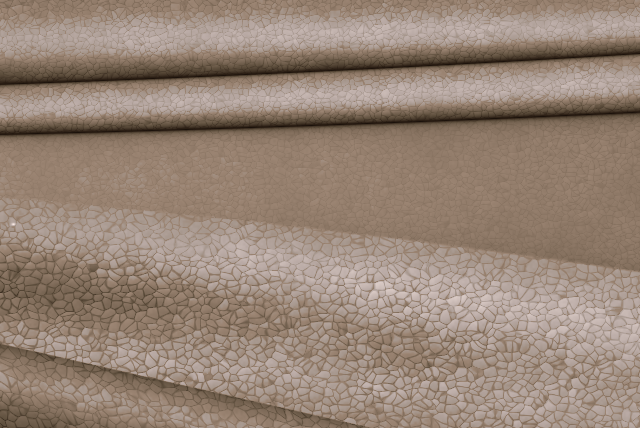
Reproduce this texture procedurally as a Shadertoy shader.

```glsl
float hash12(vec2 p) {
    vec3 q = fract(vec3(p.xyx) * 0.1031);
    q += dot(q, q.yzx + 33.33);
    return fract((q.x + q.y) * q.z);
}

vec2 hash22(vec2 p) {
    return vec2(hash12(p), hash12(p + 71.7));
}

float valueNoise(vec2 p) {
    vec2 cell = floor(p), f = fract(p);
    f = f * f * (3.0 - 2.0 * f);
    float low = mix(hash12(cell), hash12(cell + vec2(1, 0)), f.x);
    float high = mix(hash12(cell + vec2(0, 1)), hash12(cell + 1.0), f.x);
    return mix(low, high, f.y);
}

float fbm(vec2 p) {
    float sum = 0.0, weight = 0.5;
    for (int i = 0; i < 4; i++) {
        sum += weight * valueNoise(p);
        p = p * 2.03 + 17.3;
        weight *= 0.5;
    }
    return sum;
}

float bell(float x, float center, float width) {
    float d = (x - center) / width;
    return exp(-d * d);
}

// Dark seam: soft on the rounded side above, tight below
float seam(float d, float above, float below) {
    return exp(-abs(d) / (d < 0.0 ? above : below));
}

// Leather relief: raised cells lit from above, separated by cracks
float leatherGrain(vec2 p) {
    p += 0.7 * (vec2(valueNoise(p * 0.7), valueNoise(p * 0.7 + 40.0)) - 0.5);
    vec2 base = floor(p), toCenter = vec2(0.0);
    float nearest = 8.0, second = 8.0, cellTone = 0.0;
    for (int j = -1; j <= 1; j++) {
        for (int i = -1; i <= 1; i++) {
            vec2 cell = base + vec2(i, j);
            vec2 offset = cell + hash22(cell) - p;
            float d = length(offset);
            if (d < nearest) {
                second = nearest;
                nearest = d;
                toCenter = offset;
                cellTone = hash12(cell + 9.1);
            } else {
                second = min(second, d);
            }
        }
    }
    float raised = smoothstep(0.0, 0.26, second - nearest);
    float tilt = dot(toCenter, vec2(0.35, 0.8));
    return 0.9 * (raised - 0.76) + 0.5 * tilt + 0.45 * (cellTone - 0.5);
}

// Tan ramp indexed by its red level
vec3 leatherColor(float tone) {
    vec3 c = mix(vec3(0.07, 0.04, 0.02), vec3(0.17, 0.12, 0.08), smoothstep(0.05, 0.17, tone));
    c = mix(c, vec3(0.37, 0.31, 0.24), clamp((tone - 0.17) / 0.20, 0.0, 1.0));
    c = mix(c, vec3(0.52, 0.44, 0.37), clamp((tone - 0.37) / 0.15, 0.0, 1.0));
    c = mix(c, vec3(0.61, 0.52, 0.45), clamp((tone - 0.52) / 0.09, 0.0, 1.0));
    c = mix(c, vec3(0.65, 0.59, 0.55), clamp((tone - 0.61) / 0.04, 0.0, 1.0));
    c = mix(c, vec3(0.73, 0.67, 0.65), clamp((tone - 0.65) / 0.08, 0.0, 1.0));
    return c + max(tone - 0.73, 0.0);
}

// A rolled fold; s runs from its upper to its lower edge
float rollTone(float s, float x) {
    float sheen = 0.17 * bell(s, 0.47, 0.27) * (1.0 - 0.35 * abs(x - 0.45));
    return 0.55 + 0.03 * x + sheen - 0.22 * smoothstep(0.62, 1.0, s);
}

float flatTone(float below, float above, float x) {
    float shadow = 0.16 * exp(-below / 0.02) + 0.07 * x * exp(-above / 0.035);
    return 0.605 - 0.05 * x * x - shadow;
}

float drapeTone(float d, float x) {
    float sheen = 0.12 * bell(d, 0.07 + 0.07 * x, 0.075) * mix(0.55, 1.0, smoothstep(0.0, 0.4, x));
    float hollow = 0.15 * bell(d, 0.21, 0.085) * (1.0 - smoothstep(0.0, 0.65, x));
    float lowerSheen = 0.06 * bell(d, 0.34, 0.06);
    float dent = 0.07 * bell(x, 0.63, 0.09) * bell(d, 0.28, 0.07);
    return 0.595 + 0.03 * x + sheen - hollow + lowerSheen - dent;
}

float cornerTone(float d, float x) {
    return 0.48 + 0.13 * bell(d, 0.075, 0.045) + 0.06 * x
        - 0.14 * exp(-max(d, 0.0) / 0.014) - 0.13 * smoothstep(0.11, 0.2, d);
}

void mainImage(out vec4 fragColor, in vec2 fragCoord) {
    vec2 uv = fragCoord / iResolution.xy;
    float x = uv.x, y = 1.0 - uv.y;
    float soft = max(0.002, 1.0 / iResolution.y);

    // Fold boundaries, measured down from the top
    float edgeA = 0.197 - 0.052 * x - 0.020 * x * x;
    float edgeB = 0.314 - 0.034 * x - 0.018 * x * x;
    float edgeC = 0.461 + 0.125 * x + 0.049 * x * x;
    float edgeD = 0.803 + 0.340 * x;
    float inB = smoothstep(-soft, soft, y - edgeA);
    float inC = smoothstep(-soft, soft, y - edgeB);
    float inD = smoothstep(-0.005, 0.005, y - edgeC);
    float inE = smoothstep(-soft, soft, y - edgeD);

    // Broad light on each surface
    float tone = rollTone(y / edgeA, x);
    tone = mix(tone, rollTone((y - edgeA) / (edgeB - edgeA), x), inB);
    tone = mix(tone, flatTone(max(y - edgeB, 0.0), max(edgeC - y, 0.0), x), inC);
    tone = mix(tone, drapeTone(y - edgeC, x), inD);
    tone = mix(tone, cornerTone(y - edgeD, x), inE);

    // Grain follows each surface and strengthens on the near drape
    vec2 plane = vec2(x * iResolution.x / iResolution.y, y);
    float upper = y < edgeB ? 1.0 : 0.0;
    plane.y -= upper * edgeA + (y > edgeD ? edgeD : 0.0);
    float scale = y < edgeC ? 72.0 : 52.0;
    float gain = mix(0.085, 0.04, inC);
    gain = mix(gain, 0.08 + 0.08 * smoothstep(0.02, 0.13, y - edgeC), inD);
    gain = mix(gain, 0.11, inE);
    float patches = fbm(plane * 9.0) - 0.47;
    float grain = leatherGrain(plane * scale * vec2(0.9, 1.1));
    tone += grain * gain * (0.9 + patches) + 0.05 * patches;
    tone += 0.025 * (valueNoise(plane * 170.0) - 0.5);

    // Deep seams and a tiny glint
    tone = mix(tone, 0.08, 0.95 * seam(y - edgeA, 0.007, 0.004));
    tone = mix(tone, 0.08, 0.95 * seam(y - edgeB, 0.006, 0.004));
    tone += 0.3 * bell(x, 0.021, 0.003) * bell(y, 0.524, 0.003);

    fragColor = vec4(clamp(leatherColor(tone), 0.0, 1.0), 1.0);
}
```
